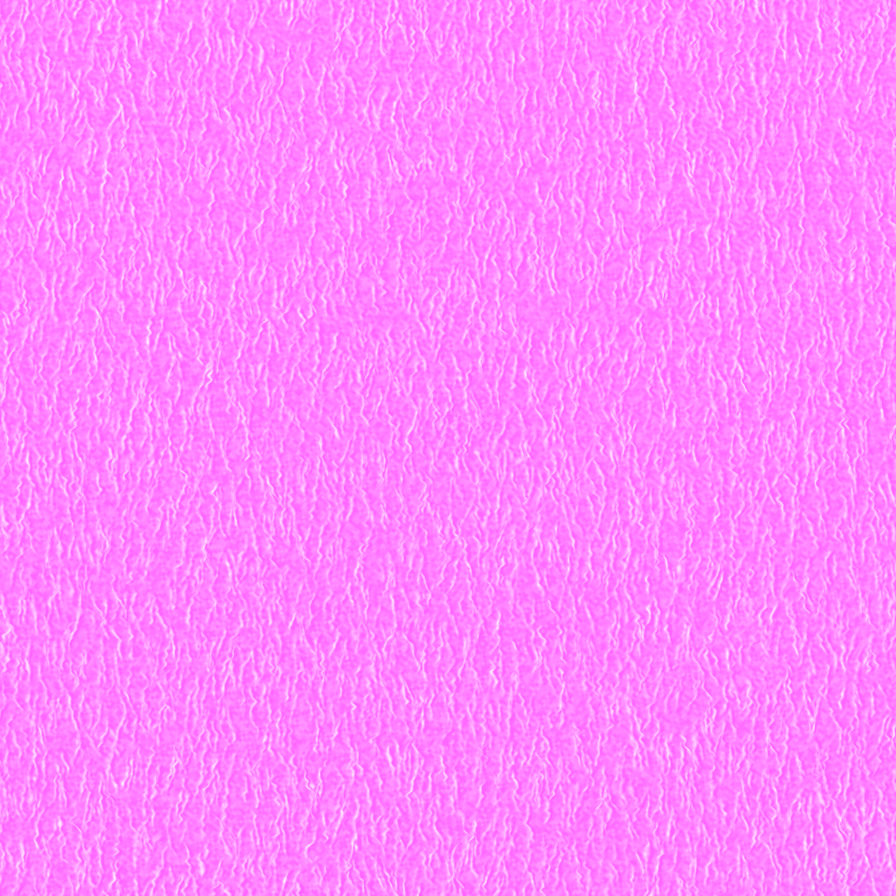
This texture is drawn by a Shadertoy shader. Its source:

```glsl
const vec3 BASE_COLOR = vec3(1.0, 0.503, 1.0);
const float GRAIN_SCALE = 290.0;
const float GRAIN_CONTRAST = 0.19;
const int LAYERS = 6;
const vec2 CELL = vec2(0.036, 0.056);
const vec2 JITTER = vec2(0.40, 1.0);
const float STRAND_WIDTH = 0.0014;
const float STRAND_LIGHT = 0.28;
const float SHADOW_SHIFT = 0.0032;
const float SHADOW_DEPTH = 0.50;
const float MAX_TILT = 0.38;
const vec2 HALF_LENGTH = vec2(0.014, 0.032);
const float BEND = 0.0065;
const float KINK = 0.0045;

float hash(vec2 p) {
    return fract(sin(dot(p, vec2(127.1, 311.7))) * 43758.5453);
}

float valueNoise(vec2 p) {
    vec2 i = floor(p);
    vec2 f = fract(p);
    f = f * f * (3.0 - 2.0 * f);
    float low = mix(hash(i), hash(i + vec2(1.0, 0.0)), f.x);
    float high = mix(hash(i + vec2(0.0, 1.0)), hash(i + 1.0), f.x);
    return mix(low, high, f.y);
}

// Soft cross section of a strand
float ridge(float d) {
    float t = d / STRAND_WIDTH;
    return exp(-0.5 * t * t);
}

// Lit ridge and shaded right flank of one tapered, tilted strand
vec2 strand(vec2 p, vec2 cell, vec2 seed) {
    vec2 id = cell + seed;
    vec2 center = (cell + JITTER * vec2(hash(id), hash(id + 31.7))) * CELL;
    vec2 q = p - center;
    float tilt = MAX_TILT * (2.0 * hash(id + 57.3) - 1.0);
    float halfLength = mix(HALF_LENGTH.x, HALF_LENGTH.y, hash(id + 83.1));
    float strength = mix(0.45, 1.0, hash(id + 11.9));
    float taper = 1.0 - smoothstep(0.45, 1.0, abs(q.y) / halfLength);
    float d = q.x - tilt * q.y;
    return strength * taper * vec2(ridge(d), ridge(d - SHADOW_SHIFT));
}

// Evenly scattered strands sharing one wavy distortion
vec2 strandLayer(vec2 p, float layer) {
    vec2 seed = vec2(layer * 17.3, layer * 41.9);
    p.x += BEND * (valueNoise(p * vec2(40.0, 65.0) + seed) - 0.5);
    p.x += KINK * (valueNoise(p * vec2(90.0, 190.0) + seed) - 0.5);
    p += CELL * vec2(layer / float(LAYERS), fract(layer * 0.618));
    vec2 cell = floor(p / CELL);
    vec2 strongest = vec2(0.0);
    for (int y = -1; y <= 1; y++) {
        for (int x = -1; x <= 1; x++) {
            vec2 neighbor = cell + vec2(float(x), float(y));
            strongest = max(strongest, strand(p, neighbor, seed));
        }
    }
    // Uneven brightness along the strands
    return strongest * mix(0.45, 1.45, valueNoise(p * vec2(150.0, 170.0) + seed));
}

void mainImage(out vec4 fragColor, in vec2 fragCoord) {
    vec2 uv = fragCoord / iResolution.y;

    vec2 relief = vec2(0.0);
    for (int i = 0; i < LAYERS; i++) {
        relief = max(relief, strandLayer(uv, float(i)));
    }

    // Fine surface grain, turned off the pixel grid
    mat2 turn = mat2(0.8, 0.6, -0.6, 0.8);
    float grain = valueNoise(turn * uv * GRAIN_SCALE) - 0.5;

    float light = STRAND_LIGHT * (relief.x - SHADOW_DEPTH * relief.y);
    light += GRAIN_CONTRAST * grain;

    vec3 color = BASE_COLOR;
    color.g = clamp(color.g + light, 0.40, 0.92);
    fragColor = vec4(color, 1.0);
}
```
